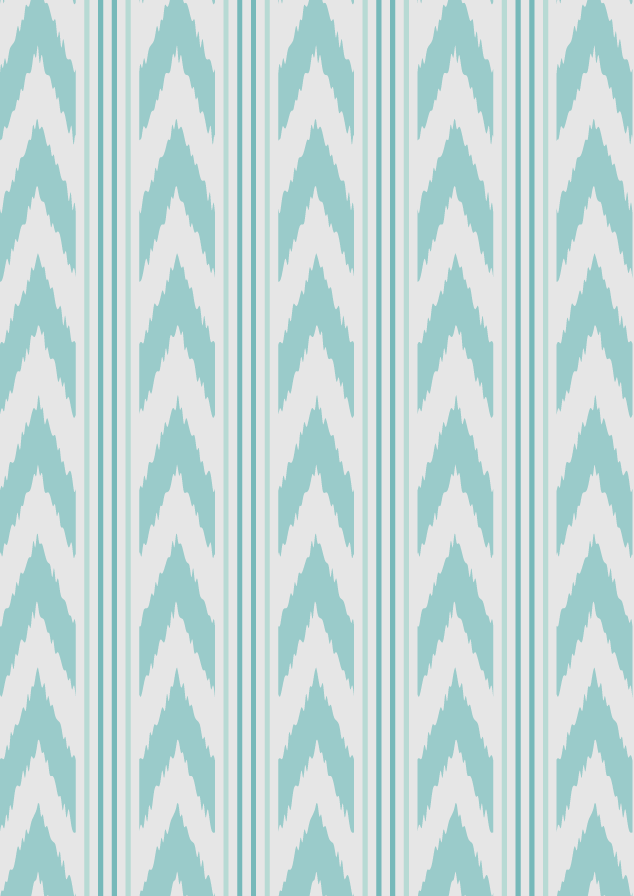
Give the GLSL for this pattern, as a Shadertoy shader.

```glsl
const vec3 PAPER = vec3(0.902, 0.902, 0.902);
const vec3 CHEVRON = vec3(0.604, 0.796, 0.792);
const vec3 PALE_STRIPE = vec3(0.718, 0.855, 0.831);
const vec3 DEEP_STRIPE = vec3(0.467, 0.725, 0.729);

// Lengths are fractions of the canvas height
const float COLUMN_PITCH = 0.1553;
const float COLUMN_HALF = 0.0423;
const float ROW_PITCH = 0.1529;
const float FIRST_APEX = 0.1335;
const float BAND_HEIGHT = 0.0768;
const float ARM_DROP = 0.102;
const float TOOTH_WIDTH = 0.0030;
const float TOOTH_HEIGHT = 0.0105;
const float STRIPE_GAP = 0.01535;
const float STRIPE_HALF = 0.0029;
const int SAMPLES = 4;

float hash(vec2 p) {
    vec3 q = fract(p.xyx * 0.1031);
    q += dot(q, q.yzx + 33.33);
    return fract((q.x + q.y) * q.z);
}

// Alternating peaks and notches of random height
float toothTip(float cell, float seed) {
    float side = 1.0 - 2.0 * mod(cell, 2.0);
    return side * mix(0.15, 1.0, hash(vec2(cell + 50.0, seed)));
}

float teeth(float x, float seed) {
    float u = x + 0.5 * sin(0.9 * x + seed);
    float cell = floor(u);
    return mix(toothTip(cell, seed), toothTip(cell + 1.0, seed),
               smoothstep(0.0, 1.0, u - cell));
}

// Depth of a frayed chevron edge below its apex
float frayedEdge(float x, float seed) {
    float t = abs(x) / COLUMN_HALF;
    float fine = teeth(x / TOOTH_WIDTH, seed);
    float broad = teeth(x / (TOOTH_WIDTH * 3.3), seed + 7.0);
    return ARM_DROP * t - TOOTH_HEIGHT * (0.75 * fine + 0.25 * broad);
}

bool insideChevron(float x, float depth) {
    if (abs(x) > COLUMN_HALF) return false;
    float arm = ARM_DROP * abs(x) / COLUMN_HALF;
    float margin = 0.026;
    float row = floor((depth - arm - FIRST_APEX + margin) / ROW_PITCH);

    // The middle rows hang slightly lower
    float sag = 0.0065 * step(abs(row - 3.0), 1.5);
    float local = depth - FIRST_APEX - row * ROW_PITCH - sag;
    float seed = 2.0 * row + 20.0;
    float top = frayedEdge(x, seed);
    float bottom = BAND_HEIGHT + frayedEdge(x, seed + 1.0);
    return local > top && local < bottom;
}

// Four pinstripes: two deep ones inside two pale ones
vec3 stripeColor(float x, vec3 ground) {
    float offset = abs(x);
    if (abs(offset - 0.5 * STRIPE_GAP) < STRIPE_HALF) return DEEP_STRIPE;
    if (abs(offset - 1.5 * STRIPE_GAP) < STRIPE_HALF) return PALE_STRIPE;
    return ground;
}

vec3 pattern(vec2 p) {
    float across = p.x - COLUMN_HALF + 0.5 * COLUMN_PITCH;
    float x = mod(across, COLUMN_PITCH) - 0.5 * COLUMN_PITCH;
    if (insideChevron(x, 1.0 - p.y)) return CHEVRON;
    return stripeColor(abs(x) - 0.5 * COLUMN_PITCH, PAPER);
}

void mainImage(out vec4 fragColor, in vec2 fragCoord) {
    // Average a grid of samples for smooth edges
    vec3 sum = vec3(0.0);
    for (int j = 0; j < SAMPLES; j++) {
        for (int i = 0; i < SAMPLES; i++) {
            vec2 jitter = (vec2(i, j) + 0.5) / float(SAMPLES) - 0.5;
            sum += pattern((fragCoord + jitter) / iResolution.y);
        }
    }
    fragColor = vec4(sum / float(SAMPLES * SAMPLES), 1.0);
}
```
